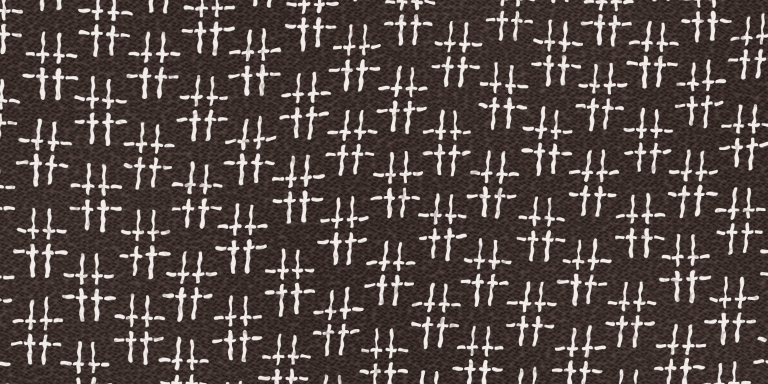
Write a Shadertoy shader that draws this pattern.

```glsl
// Dark brown woven cloth with staggered rows of pale, hand-stitched cross-hatch marks.

float hash(vec2 p) {
    return fract(sin(dot(p, vec2(127.1, 311.7))) * 4375.85);
}

// Cellular noise: distance to the nearest scattered point
float cells(vec2 p) {
    vec2 id = floor(p), f = p - id;
    float nearest = 2.0;
    for (int y = -1; y <= 1; y++)
        for (int x = -1; x <= 1; x++) {
            vec2 o = vec2(x, y);
            vec2 seed = vec2(hash(id + o), hash(id + o + 57.3));
            nearest = min(nearest, length(o + seed - f));
        }
    return nearest;
}

float segment(vec2 p, vec2 a, vec2 b) {
    vec2 ab = b - a;
    return length(p - a - ab * clamp(dot(p - a, ab) / dot(ab, ab), 0.0, 1.0));
}

// Two broken uprights crossed by two rows of dashes; negative inside
float hatchMark(vec2 p, vec2 id) {
    float d = 1.0;
    for (float sy = -1.0; sy <= 1.0; sy += 2.0)
        for (float sx = -1.0; sx <= 1.0; sx += 2.0) {
            vec2 seed = id * 3.7 + vec2(sx, sy);
            float h = hash(seed), k = hash(seed + 19.1);
            vec2 cross = vec2(sx * 0.2, sy * 0.29 + 0.04 * (h - 0.5));

            // Upright: narrow neck beyond the crossing, fuller lower tails
            float neck = exp(-pow((abs(p.y) - 0.47) / 0.07, 2.0));
            float width = (sy < 0.0 ? 0.052 : 0.044) - 0.016 * neck + 0.014 * (k - 0.5);
            vec2 tip = vec2(sx * 0.19 + 0.05 * (k - 0.5), sy * (0.78 + 0.1 * h));
            d = min(d, segment(p, vec2(cross.x, sy * 0.1), tip) - width);

            // Short stitch over the upright, then a separate outer dash
            vec2 reach = vec2(0.11, 0.02 * (h - 0.5));
            d = min(d, segment(p, cross - reach, cross + reach) - 0.043);
            vec2 inner = cross + vec2(sx * 0.23, 0.03 * (k - 0.5));
            vec2 outer = cross + vec2(sx * (0.37 + 0.08 * k), 0.05 * (h - 0.5));
            d = min(d, segment(p, inner, outer) - 0.045 - 0.01 * (h - 0.5));
        }
    return d;
}

void mainImage(out vec4 fragColor, in vec2 fragCoord) {
    vec2 p = fragCoord / iResolution.y;

    // Gentle pull of the cloth
    float drop = 0.83 - p.y;
    vec2 q = p - vec2(
        0.006 * sin(3.2 * p.x) + 0.024 * p.y * sin(1.57 * p.x) - 0.022 * p.x * drop,
        0.0078 * cos(5.03 * (p.x - 1.09)) + 0.0137 * p.x * drop);

    // Two interleaved lattices of marks
    mat2 basis = mat2(0.263, 0.0067, -0.0087, -0.231);
    vec2 uv = inverse(basis) * (q - vec2(0.12, 0.828));
    vec2 wobble = 0.012 * sin(p.yx * 190.0 + 2.0 * sin(p * 83.0));
    float d = 1.0;
    for (float k = 0.0; k < 2.0; k++) {
        vec2 id = floor(uv - 0.5 * k + 0.5) + 0.5 * k;
        vec2 m = basis * (uv - id) / 0.1;
        m += 0.1 * (vec2(hash(id), hash(id + 7.7)) - 0.5);
        m.x -= (0.03 + 0.08 * (hash(id + 3.3) - 0.5)) * m.y;
        d = min(d, hatchMark(m + wobble, id));
    }

    // Ground: fine slanted weave, dark flecks and broad fading
    float weave = sin(p.y * 590.0 + 0.8 * sin(p.x * 240.0)) * sin(p.x * 370.0 + p.y * 160.0);
    float fleck = cells(p * vec2(75.0, 110.0));
    float fade = sin(p.x * 4.1 + sin(p.y * 5.0)) * sin(p.y * 3.3 + p.x);
    float tone = 0.42 + 0.2 * weave + 0.75 * (fleck - 0.45) + 0.05 * fade;
    vec3 cloth = mix(vec3(0.14, 0.10, 0.09), vec3(0.36, 0.30, 0.28), clamp(tone, 0.0, 1.0));

    // Pale thread, slightly worn in spots
    float wear = smoothstep(0.55, 0.95, cells(p * 60.0 + 11.0));
    vec3 thread = mix(vec3(0.95, 0.93, 0.92), vec3(0.76, 0.72, 0.71), wear);
    float soft = max(8.0 / iResolution.y, 0.018);
    fragColor = vec4(mix(cloth, thread, smoothstep(soft, -soft, d)), 1.0);
}
```
